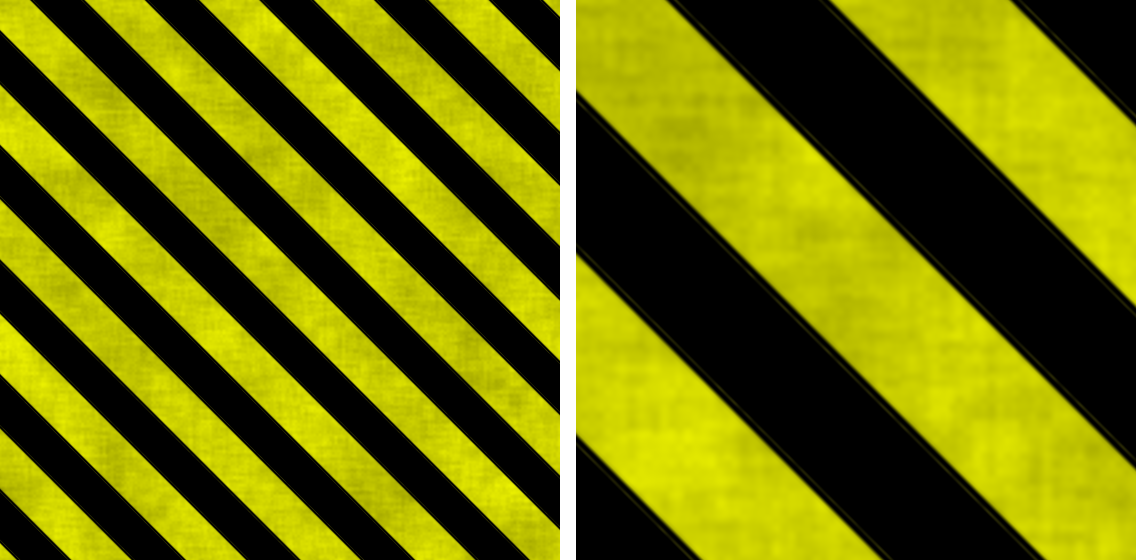
Left, the full canvas; right, a detail of the centre.
Reproduce this pattern procedurally as a three.js fragment shader.

```glsl
// Diagonal yellow and black hazard stripes, falling to the right.
// A repeat along x + y gives the bands; layered value noise mottles
// the yellow like woven cloth, and hairlines trace each black margin.
varying vec2 vUv;

float hash(vec2 p) {
  vec3 q = fract(vec3(p.xyx) * 0.1031);
  q += dot(q, q.yzx + 33.33);
  return fract((q.x + q.y) * q.z);
}

// Smooth value noise, centred on zero
float noise(vec2 p) {
  vec2 cell = floor(p), f = fract(p);
  f = f * f * (3.0 - 2.0 * f);
  float low = mix(hash(cell), hash(cell + vec2(1.0, 0.0)), f.x);
  float high = mix(hash(cell + vec2(0.0, 1.0)), hash(cell + 1.0), f.x);
  return mix(low, high, f.y) - 0.5;
}

// Soft clouds with fine horizontal and vertical threads
float clothTone(vec2 p) {
  float clouds = 0.15 * noise(p * 11.0 + 3.7) + 0.10 * noise(p * 25.0 + 41.0);
  float threads = 0.08 * noise(p * vec2(38.0, 150.0) + 17.0)
                + 0.06 * noise(p * vec2(150.0, 38.0) + 59.0);
  float grain = 0.04 * noise(p * 210.0 + 7.0);
  return 0.80 + clouds + threads + grain;
}

void main() {
  // Distance from the nearest yellow centre line, measured along x
  float period = 0.2047;
  float across = vUv.x + vUv.y - 1.0;
  float fromCentre = abs(mod(across + 0.5 * period, period) - 0.5 * period);
  float fromEdge = fromCentre - 0.0538;

  // Yellow band, slightly darker towards its border
  float soft = max(0.0022, fwidth(across) * 0.6);
  float band = 1.0 - smoothstep(-soft, soft, fromEdge);
  float shade = 1.0 - 0.12 * smoothstep(-0.005, 0.0, fromEdge);
  vec3 yellow = vec3(0.978, 1.0, 0.0) * clothTone(vUv) * shade;

  // Faint broken hairline just inside the black
  float hairline = 1.0 - smoothstep(0.0, 0.0022, abs(fromEdge - 0.0055));
  float broken = 0.7 + 0.6 * noise(vec2(vUv.x - vUv.y, across) * 120.0);
  vec3 black = vec3(0.17, 0.17, 0.02) * hairline * broken;

  gl_FragColor = vec4(mix(black, yellow, band), 1.0);
}
```
